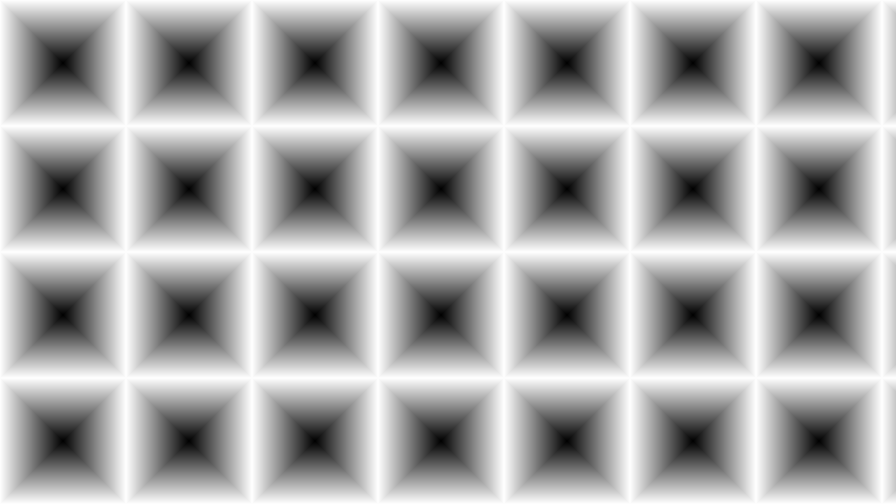
Reproduce this pattern procedurally as a Shadertoy shader.

```glsl
const float ROWS = 4.0;
const vec3 CENTRE_COLOUR = vec3(0.0);
const vec3 SEAM_COLOUR = vec3(1.0);

// Cell coordinates from -1 to 1, with square cells starting at the lower left
vec2 cellCoord(vec2 position, float cellsPerUnit) {
    return 2.0 * fract(position * cellsPerUnit) - 1.0;
}

// Square distance: 0 at the cell centre, 1 along its border
float squareDistance(vec2 cell) {
    return max(abs(cell.x), abs(cell.y));
}

vec3 pyramidShade(float height, vec3 centre, vec3 seam) {
    return mix(centre, seam, height);
}

void mainImage(out vec4 fragColor, in vec2 fragCoord) {
    // Canvas height is one unit, so the last column is cut at the right
    vec2 position = fragCoord / iResolution.y;
    vec2 cell = cellCoord(position, ROWS);

    // The linear ramp is continuous across creases and seams
    float height = squareDistance(cell);
    fragColor = vec4(pyramidShade(height, CENTRE_COLOUR, SEAM_COLOUR), 1.0);
}
```
